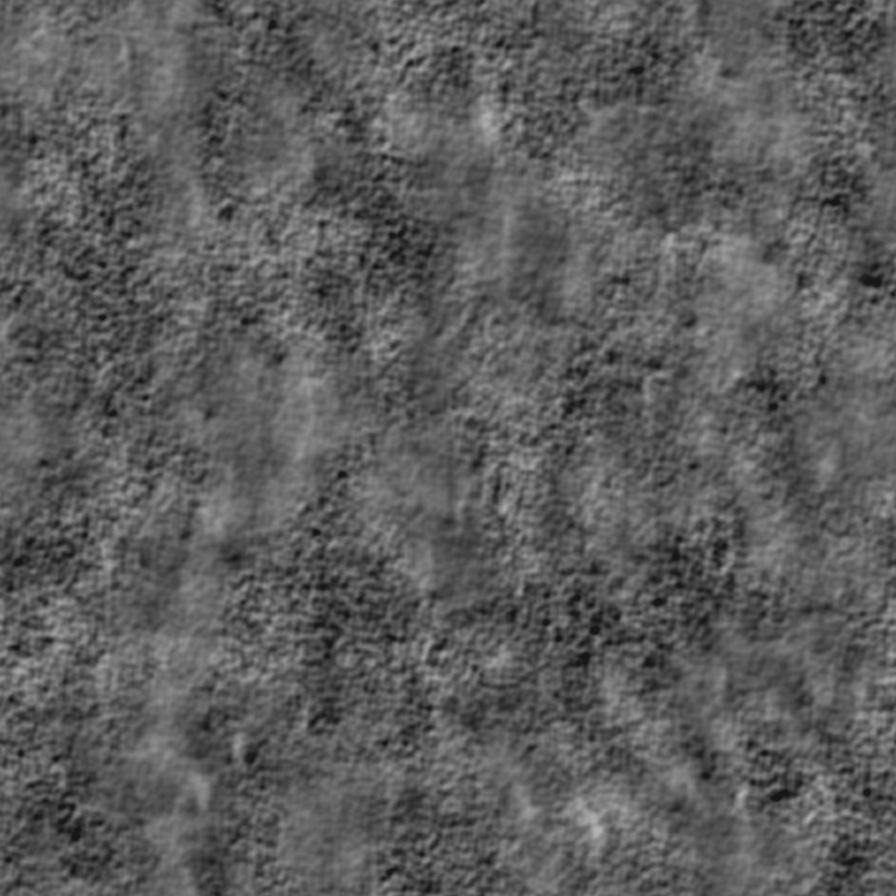
Reproduce this texture procedurally as a three.js fragment shader.

```glsl
// Draws a seamless grey soil ground with gritty patches, pits and soft upright streaks.
varying vec2 vUv;

const float TAU = 6.2831853;
const float BASE_GREY = 0.366;
const vec2 LIGHT_STEP = vec2(-0.0025, 0.0042);

// Sineless hash: two values from 0 to 1
vec2 hash22(vec2 p) {
  vec3 q = fract(p.xyx * vec3(0.1031, 0.1030, 0.0973));
  q += dot(q, q.yzx + 33.33);
  return fract((q.xx + q.yz) * q.zy);
}

// Slope of one lattice point, wrapped to the period
vec2 slopeAt(vec2 cell, vec2 period, float seed) {
  float angle = TAU * hash22(mod(cell, period) + seed).x;
  return vec2(cos(angle), sin(angle));
}

// Gradient noise around zero that repeats over the canvas
float wrapNoise(vec2 uv, vec2 period, float seed) {
  vec2 p = uv * period;
  vec2 i = floor(p);
  vec2 f = p - i;
  vec2 w = f * f * f * (f * (f * 6.0 - 15.0) + 10.0);
  vec2 e = vec2(1.0, 0.0);
  float a = dot(slopeAt(i, period, seed), f);
  float b = dot(slopeAt(i + e.xy, period, seed), f - e.xy);
  float c = dot(slopeAt(i + e.yx, period, seed), f - e.yx);
  float d = dot(slopeAt(i + e.xx, period, seed), f - e.xx);
  return 1.2 * mix(mix(a, b, w.x), mix(c, d, w.x), w.y);
}

float wrapFbm(vec2 uv, vec2 period, float seed) {
  float sum = 0.0;
  float gain = 1.0;
  for (int octave = 0; octave < 3; octave++) {
    sum += gain * wrapNoise(uv, period, seed);
    period *= 2.0;
    gain *= 0.55;
    seed += 17.0;
  }
  return sum;
}

// Soft spots strewn one per cell; size is the radius in canvas units
float scatter(vec2 uv, vec2 cells, vec2 size, float share, float seed) {
  vec2 base = floor(uv * cells);
  float strongest = 0.0;
  for (int y = -1; y <= 1; y++) {
    for (int x = -1; x <= 1; x++) {
      vec2 cell = base + vec2(float(x), float(y));
      vec2 wrapped = mod(cell, cells);
      vec2 jitter = hash22(wrapped + seed);
      vec2 trait = hash22(wrapped + seed + 61.0);
      vec2 d = (uv - (cell + jitter) / cells) / (size * mix(0.6, 1.15, trait.y));
      float spot = exp(-2.0 * dot(d, d)) * step(trait.x, share);
      strongest = max(strongest, spot * mix(0.5, 1.0, trait.y));
    }
  }
  return strongest;
}

// Bends the upright streaks so they lean and waver
vec2 lean(vec2 uv) {
  float sway = 0.04 * sin(TAU * (uv.y + 0.15 * sin(TAU * uv.x)));
  float waverX = wrapNoise(uv, vec2(7.0), 5.0);
  float waverY = wrapNoise(uv, vec2(9.0), 9.0);
  return uv + vec2(sway + 0.022 * waverX, 0.03 * waverY);
}

float gritHeight(vec2 uv) {
  return wrapNoise(uv, vec2(68.0), 21.0) + 0.75 * wrapNoise(uv, vec2(118.0), 43.0);
}

// Dark hollows with a faint lit rim
float litPits(vec2 uv, vec2 cells, vec2 size, float share, float seed) {
  float hollow = scatter(uv, cells, size, share, seed);
  float rim = scatter(uv + 0.9 * size * vec2(-0.5, 1.0), cells, size, share, seed);
  return 0.4 * rim - hollow;
}

float litFlakes(vec2 uv) {
  vec2 cells = vec2(11.0, 7.0);
  vec2 size = vec2(0.012, 0.034);
  float ridge = scatter(uv, cells, size, 0.5, 131.0);
  return ridge - 0.5 * scatter(uv + vec2(-0.014, 0.007), cells, size, 0.5, 131.0);
}

void main() {
  vec2 bent = lean(vUv);
  vec2 fray = 0.009 * vec2(wrapNoise(vUv, vec2(34.0), 83.0),
                           wrapNoise(vUv, vec2(28.0), 89.0));
  vec2 frayed = bent + fray;

  // Where the ground is gritty rather than smooth
  float rough = smoothstep(-0.5, 0.5, wrapFbm(bent, vec2(7.0, 5.0), 101.0));

  // Broad tones: upright streaks and round blotches
  float tone = BASE_GREY + 0.05 * (0.5 - rough);
  tone += 0.135 * wrapFbm(frayed, vec2(12.0, 5.0), 151.0);
  tone += 0.125 * wrapFbm(vUv + fray, vec2(20.0, 17.0), 181.0);
  tone += 0.17 * litFlakes(frayed);

  // Fine grains lit from the upper left
  float height = gritHeight(vUv);
  float relief = height - gritHeight(vUv + LIGHT_STEP);
  tone += mix(0.035, 0.12, rough) * height + mix(0.05, 0.125, rough) * relief;

  // Dark pits gather in the gritty ground, a few large ones lie anywhere
  float smallPits = litPits(vUv + fray * 0.3, vec2(48.0), vec2(0.0075), 0.45, 71.0);
  float largePits = litPits(vUv + fray * 0.6, vec2(24.0), vec2(0.012, 0.011), 0.22, 211.0);
  tone += mix(0.06, 0.22, rough) * smallPits + 0.19 * largePits;

  gl_FragColor = vec4(vec3(clamp(tone, 0.09, 0.70)), 1.0);
}
```
